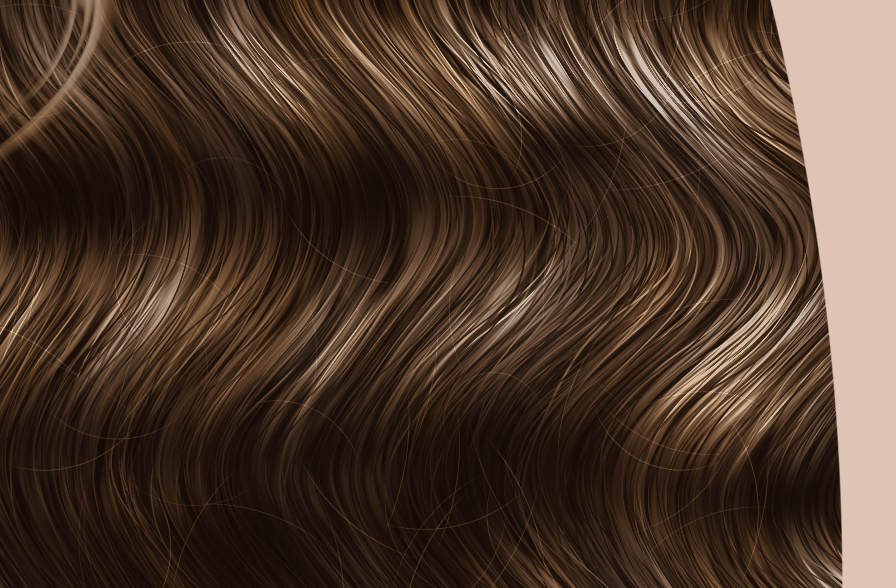
Write a Shadertoy shader that draws this texture.

```glsl
#define WAVE_FREQ 7.3
#define WAVE_CREST 0.62
#define WAVE_SIZE 0.09
#define SHINE_CREST 0.66
#define FIBRE_DENSITY 150.0
#define STRAND_LAYERS 9
#define STRAND_DENSITY 52.0
#define STRAND_WIDTH 0.0014
#define FLYAWAYS 80
#define BACKDROP vec3(0.875, 0.765, 0.705)

float hash(vec2 p) {
    return fract(sin(dot(p, vec2(12.9898, 78.233))) * 43758.5453);
}

float noise(vec2 p) {
    vec2 i = floor(p), f = fract(p);
    f = f * f * (3.0 - 2.0 * f);
    return mix(mix(hash(i), hash(i + vec2(1, 0)), f.x),
               mix(hash(i + vec2(0, 1)), hash(i + vec2(1, 1)), f.x), f.y);
}

float blob(vec2 p, vec2 centre, vec2 radius) {
    vec2 d = (p - centre) / radius;
    return exp(-dot(d, d));
}

// Fine streaks: uv.x runs across the hair, uv.y along it
float fibres(vec2 uv) {
    float fine = noise(uv * vec2(FIBRE_DENSITY, 13.0));
    float medium = noise(uv * vec2(FIBRE_DENSITY * 0.5, 8.0) + 31.0);
    float coarse = noise(uv * vec2(FIBRE_DENSITY * 0.2, 5.0) + 67.0);
    return 0.5 * fine + 0.32 * medium + 0.18 * coarse;
}

// Broad light and shadow over the waves
float lighting(vec2 p, float across, float phase) {
    float shine = 0.5 - 0.5 * cos(2.0 * WAVE_FREQ * (phase - SHINE_CREST));
    shine *= mix(1.0, smoothstep(0.75, 1.15, p.x), smoothstep(0.25, 0.08, p.y));
    float clump = noise(vec2(across * 9.0, p.y * 2.5) + 5.0);
    clump = 0.55 * clump + 0.45 * noise(vec2(across * 23.0, p.y * 3.5));
    float light = mix(0.13, 0.56, shine) * mix(0.5, 1.35, smoothstep(0.15, 0.85, clump));
    light += 0.28 * blob(p, vec2(1.23, 0.53), vec2(0.18, 0.16));
    light += 0.42 * blob(p, vec2(1.26, 0.30), vec2(0.10, 0.09));
    light += 0.22 * blob(p, vec2(1.10, 0.88), vec2(0.28, 0.10));
    light += 0.14 * blob(p, vec2(0.25, 0.47), vec2(0.20, 0.14));
    light += 0.12 * blob(p, vec2(0.80, 0.47), vec2(0.22, 0.12));
    float shadow = blob(p, vec2(0.42, 0.08), vec2(0.14, 0.16));
    shadow += blob(p, vec2(0.80, 0.16), vec2(0.15, 0.12));
    shadow += blob(p, vec2(0.61, 0.66), vec2(0.09, 0.13));
    shadow += blob(p, vec2(0.08, 0.66), vec2(0.15, 0.09));
    shadow += blob(p, vec2(0.98, 0.75), vec2(0.14, 0.07));
    shadow += blob(p, vec2(1.34, 0.15), vec2(0.12, 0.07));
    return light * (1.0 - 0.85 * min(shadow, 1.0));
}

vec3 hairColour(float tone) {
    float s = 4.0 * clamp(tone, 0.0, 1.25);
    vec3 c = mix(vec3(0.075, 0.035, 0.02), vec3(0.23, 0.16, 0.105), clamp(s, 0.0, 1.0));
    c = mix(c, vec3(0.36, 0.255, 0.18), clamp(s - 1.0, 0.0, 1.0));
    c = mix(c, vec3(0.49, 0.38, 0.29), clamp(s - 2.0, 0.0, 1.0));
    c = mix(c, vec3(0.64, 0.545, 0.455), clamp(s - 3.0, 0.0, 1.0));
    return mix(c, vec3(0.82, 0.75, 0.68), clamp(s - 4.0, 0.0, 1.0));
}

void mainImage(out vec4 fragColor, in vec2 fragCoord) {
    float pixel = 1.0 / iResolution.y;
    vec2 p = fragCoord * pixel;

    // Flow: straighten the waves into a coordinate across the hair
    float phase = p.y + 0.05 * smoothstep(0.9, 1.3, p.x)
                + 0.07 * (noise(p * vec2(4.0, 2.5)) - 0.5);
    float amplitude = WAVE_SIZE + 0.045 * p.x;
    float angle = WAVE_FREQ * (phase - WAVE_CREST);
    float across = p.x - amplitude * cos(angle);
    float steepness = length(vec2(1.0, amplitude * WAVE_FREQ * sin(angle)));

    // Body of the hair, frayed by a slight wander
    float light = lighting(p, across, phase);
    float wander = 0.012 * (noise(p * 9.0) - 0.5);
    float streak = smoothstep(0.22, 0.8, fibres(vec2(across + wander, p.y)));
    float tone = light * (0.1 + 1.75 * streak);

    // Single strands, bright and dark, that drift across each other
    for (int i = 0; i < STRAND_LAYERS; i++) {
        float layer = float(i);
        float drift = (0.02 + 0.011 * layer) * (noise(p * 4.0 + layer * 17.3) - 0.5);
        float x = (across + drift) * STRAND_DENSITY + layer * 0.37;
        vec2 id = vec2(floor(x), layer);
        float offset = fract(x) - mix(0.2, 0.8, hash(id));
        float dist = abs(offset) / (STRAND_DENSITY * steepness);
        float line = 1.0 - smoothstep(0.3 * STRAND_WIDTH, STRAND_WIDTH + 0.5 * pixel, dist);
        float presence = smoothstep(0.4, 0.6, noise(vec2(id.x * 7.1 + layer, p.y * 7.0)));
        float gloss = hash(id + 9.7);
        float strandTone = 0.03 + light * mix(0.05, 2.5, gloss * gloss);
        tone = mix(tone, strandTone, 0.85 * line * presence);
    }

    // Pale lock sweeping out of the upper left
    float drop = 1.0 - p.y;
    float lock = p.x - 0.15 + 2.6 * drop * drop;
    float lockMask = smoothstep(0.06, 0.01, abs(lock)) * smoothstep(0.36, 0.18, drop);
    float lockStreak = smoothstep(0.25, 0.75, fibres(vec2(lock * 0.8, p.y * 0.5) + 3.0));
    tone = mix(tone, 0.25 + 0.8 * lockStreak, lockMask * smoothstep(0.25, 0.6, lockStreak));

    // Loose flyaway hairs
    for (int i = 0; i < FLYAWAYS; i++) {
        vec2 id = vec2(float(i), 4.3);
        vec2 anchor = vec2(1.4 * hash(id), hash(id + 1.7));
        float turn = 6.2832 * hash(id + 3.1);
        float radius = mix(0.12, 0.6, hash(id + 5.9));
        vec2 centre = anchor + radius * vec2(cos(turn), 0.6 * sin(turn));
        float dist = abs(length(p - centre) - length(anchor - centre));
        float line = 1.0 - smoothstep(0.0, 0.0007 + 0.6 * pixel, dist);
        float reach = smoothstep(0.15, 0.05, length(p - anchor));
        tone += mix(0.1, 0.32, hash(id + 7.7)) * line * reach;
    }

    // Warm and ashen tints, then the curved cut against the backdrop
    float ash = noise(vec2(across * 14.0, p.y * 4.0) + 13.0);
    vec3 colour = hairColour(tone) * mix(vec3(1.05, 0.98, 0.85), vec3(0.98, 1.0, 1.06), ash);
    float edge = 1.4325 - 0.1225 * p.y * p.y;
    colour = mix(colour, BACKDROP, smoothstep(-pixel, pixel, p.x - edge));
    fragColor = vec4(colour, 1.0);
}
```
